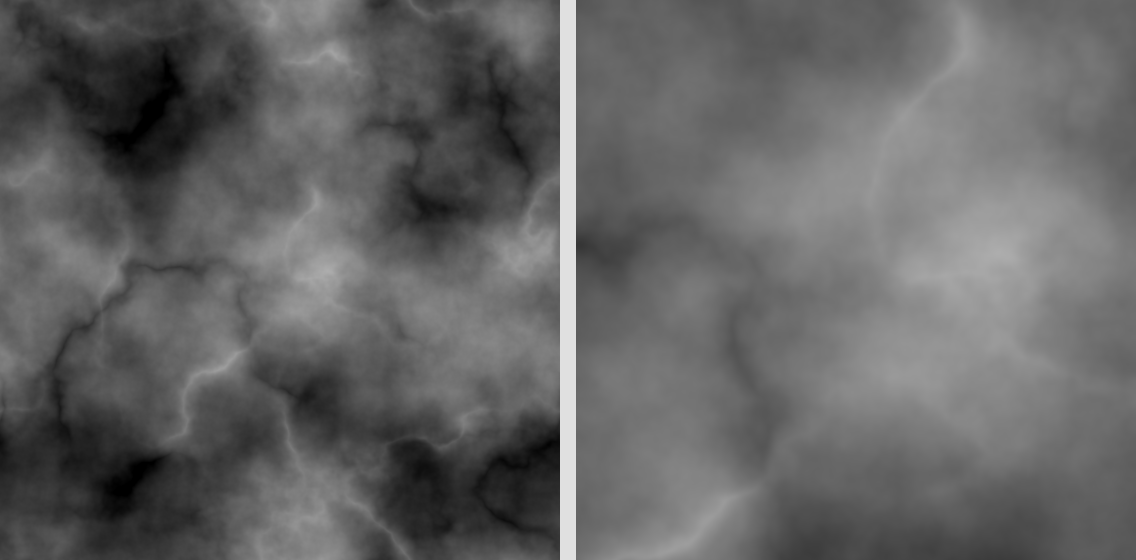
Left, the full canvas; right, a detail of the centre.
Give the GLSL for this texture, as a Shadertoy shader.

```glsl
// Seamless grey smoke: soft fractal clouds crossed by pale glowing veins
// and dark creases. Clouds are wrapping gradient noise summed over octaves;
// veins and creases are cusps along the zero lines of further noise fields.

const float MEAN_GREY     = 0.333;
const float CLOUD_AMOUNT  = 0.37;
const float VEIN_AMOUNT   = 0.19;
const float CREASE_AMOUNT = 0.20;
const float VEIN_WIDTH    = 0.10;
const float CREASE_WIDTH  = 0.11;
const float CUSP_ROUNDING = 0.008;
const float CLOUD_REPEATS = 3.0;   // whole numbers keep the tile seamless
const float LINE_REPEATS  = 3.0;
const float MASK_REPEATS  = 3.0;
const float CLOUD_GAIN    = 0.52;
const float LINE_GAIN     = 0.44;
const int   CLOUD_OCTAVES = 7;
const int   LINE_OCTAVES  = 6;
const float TAU = 6.2831853;

float hash(vec2 cell, float seed) {
    return fract(sin(dot(cell, vec2(127.1, 311.7)) + seed * 74.7) * 43758.5453);
}

// Slope of one lattice corner, wrapped to the period
float corner(vec2 cell, vec2 offset, float period, float seed) {
    float angle = TAU * hash(mod(cell, period), seed);
    return dot(vec2(cos(angle), sin(angle)), offset);
}

float gradientNoise(vec2 p, float period, float seed) {
    vec2 cell = floor(p);
    vec2 f = p - cell;
    vec2 w = f * f * f * (f * (f * 6.0 - 15.0) + 10.0);
    vec2 e = vec2(1.0, 0.0);
    float low  = mix(corner(cell, f, period, seed),
                     corner(cell + e.xy, f - e.xy, period, seed), w.x);
    float high = mix(corner(cell + e.yx, f - e.yx, period, seed),
                     corner(cell + e.xx, f - e.xx, period, seed), w.x);
    return mix(low, high, w.y);
}

// Octaves are shifted against each other to hide the lattice
float fractalNoise(vec2 uv, float period, int octaves, float gain, float seed) {
    float sum = 0.0;
    float amplitude = 1.0;
    for (int i = 0; i < octaves; i++) {
        float layer = seed + float(i);
        vec2 shift = vec2(hash(vec2(1.0, 5.0), layer), hash(vec2(7.0, 2.0), layer));
        sum += amplitude * gradientNoise(uv * period + shift, period, layer);
        amplitude *= gain;
        period *= 2.0;
    }
    return sum;
}

// Bright line with a soft glow where the field crosses zero
float cusp(float field, float width) {
    float dist = sqrt(field * field + CUSP_ROUNDING * CUSP_ROUNDING);
    return exp(-dist / width);
}

// Lines fade in and out over the canvas
float lines(vec2 uv, float width, float seed) {
    float field = fractalNoise(uv, LINE_REPEATS, LINE_OCTAVES, LINE_GAIN, seed);
    float mask = fractalNoise(uv, MASK_REPEATS, 2, 0.5, seed + 20.0);
    return cusp(field, width) * mix(0.12, 1.0, smoothstep(-0.25, 0.28, mask));
}

void mainImage(out vec4 fragColor, in vec2 fragCoord) {
    vec2 uv = fragCoord / iResolution.xy;

    float clouds = fractalNoise(uv, CLOUD_REPEATS, CLOUD_OCTAVES, CLOUD_GAIN, 3.0);
    float veins = lines(uv, VEIN_WIDTH, 41.0);
    float creases = lines(uv, CREASE_WIDTH, 83.0);

    float grey = MEAN_GREY + CLOUD_AMOUNT * clouds
               + VEIN_AMOUNT * veins - CREASE_AMOUNT * creases;
    fragColor = vec4(vec3(clamp(grey, 0.0, 1.0)), 1.0);
}
```
